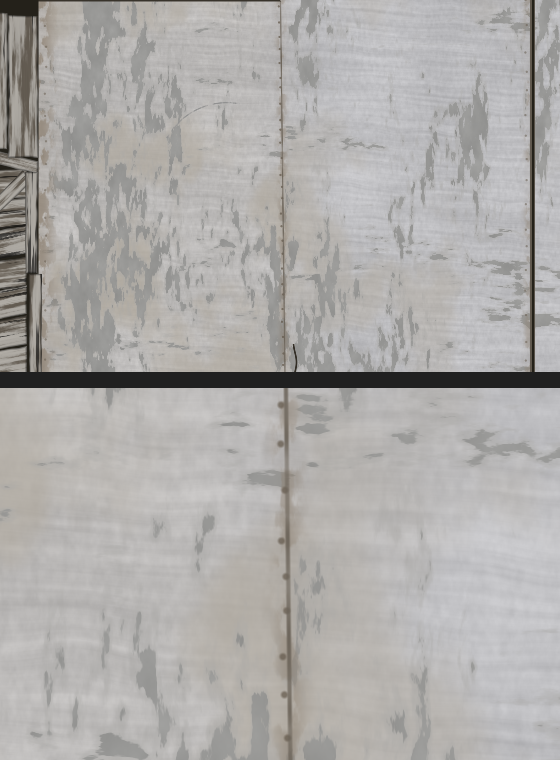
Top: the whole. Bottom: its middle third, enlarged.
Reproduce this texture procedurally as a WebGL 1 fragment shader.

```glsl
precision highp float;
// Weathered painted metal panels with flaking grey patches beside old wooden planks.
uniform vec2 u_resolution;

float hash(vec2 p) {
  vec3 q = fract(vec3(p.xyx) * 0.1031);
  q += dot(q, q.yzx + 33.33);
  return fract((q.x + q.y) * q.z);
}

float noise(vec2 p) {
  vec2 i = floor(p), f = fract(p);
  f = f * f * (3.0 - 2.0 * f);
  return mix(mix(hash(i), hash(i + vec2(1, 0)), f.x),
             mix(hash(i + vec2(0, 1)), hash(i + vec2(1, 1)), f.x), f.y);
}

float fbm(vec2 p) {
  float sum = 0.0, amp = 0.516;
  for (int i = 0; i < 5; i++) {
    sum += amp * noise(p);
    p = p * 2.03 + 17.3;
    amp *= 0.5;
  }
  return sum;
}

float bell(float x, float width) { return exp(-x * x / (width * width)); }

float line(float x, float halfWidth) {
  return 1.0 - smoothstep(halfWidth - 0.001, halfWidth + 0.0015, abs(x));
}

// Column of small nail heads at horizontal distance dx
float nails(float dx, float y, float spacing) {
  float row = floor(y / spacing);
  float dy = (fract(y / spacing) - 0.3 - 0.4 * hash(vec2(row, 4.0))) * spacing;
  float r = length(vec2(dx + 0.005 * (hash(vec2(row, 9.0)) - 0.5), dy));
  return 1.0 - smoothstep(0.0015, 0.0045, r);
}

// Lays a plank over the colour; q.x runs along the grain
vec3 plank(vec3 under, vec2 q, vec2 lo, vec2 hi, float seed) {
  vec2 b = abs(q - 0.5 * (lo + hi)) - 0.5 * (hi - lo);
  float d = max(b.x, b.y) + 0.003 * (noise(q * 40.0 + seed) - 0.5);
  float grain = fbm(q * vec2(7, 110) + seed);
  float paint = smoothstep(0.36, 0.56, 0.6 * grain + 0.4 * fbm(q * vec2(14, 40) + seed * 3.0));
  vec3 col = mix(vec3(0.40, 0.37, 0.33), vec3(0.65, 0.635, 0.61), paint);
  col *= 0.9 + 0.2 * grain;
  col *= 1.0 - 0.6 * smoothstep(0.64, 0.74, fbm(q * vec2(4, 90) + seed * 5.0));
  col *= 1.0 - 0.45 * smoothstep(-0.006, 0.0, d);
  return mix(under, col, 1.0 - smoothstep(-0.0015, 0.0015, d));
}

vec3 panels(vec2 p, float seam) {
  float left = 1.0 - smoothstep(0.65, 0.9, p.x);
  vec2 w = p + 0.012 * (vec2(noise(p * 14.0), noise(p * 14.0 + 50.0)) - 0.5);

  // Chalky paint with horizontal brush strokes and warm stains
  vec3 col = mix(vec3(0.738, 0.738, 0.75), vec3(0.735, 0.727, 0.722), left);
  col += 0.11 * (fbm(p * vec2(5, 6)) - 0.5);
  col += 0.10 * (fbm(vec2(w.x * 5.0, w.y * 130.0 + w.x * 9.0)) - 0.5);
  col += 0.07 * (fbm(p * vec2(150, 90)) - 0.5);
  float stain = smoothstep(0.47, 0.72, fbm(w * vec2(6, 5) + 31.0));
  stain *= 0.35 + 0.35 * left + 0.3 * bell(p.y - 0.3, 0.2);
  col = mix(col, vec3(0.68, 0.65, 0.60), stain * 0.75);

  // Wear: tall drips above, wide scrapes below, both broken into flakes
  float drips = fbm(w * vec2(11, 3.2) + 5.0) + 0.15 * bell(p.x - 0.22, 0.07)
    + 0.16 * bell(p.x - 1.28, 0.035) * bell(p.y - 0.64, 0.2)
    + 0.10 * bell(p.x - 0.88, 0.07) * bell(p.y - 0.72, 0.13)
    + 0.10 * smoothstep(1.42, 1.45, p.x) * smoothstep(0.6, 0.9, p.y);
  float scrapes = fbm(w * vec2(3.5, 15) + 70.0) - 0.10
    + 0.19 * bell(p.y - 0.27, 0.11) * (0.6 + 0.4 * left);
  float vertical = fbm(w * vec2(75, 24));
  float horizontal = fbm(w * vec2(28, 85) + 12.0);
  float flakes = mix(vertical, horizontal, smoothstep(-0.08, 0.12, scrapes - drips));
  float wear = max(drips, scrapes) + 0.8 * flakes;
  col = mix(col, vec3(0.665, 0.66, 0.65), 0.45 * smoothstep(0.92, 1.08, wear));
  vec3 bare = vec3(0.585, 0.585, 0.578) + 0.10 * (fbm(p * vec2(40, 25) + 8.0) - 0.5);
  col = mix(col, bare, 0.92 * smoothstep(1.07, 1.13, wear));

  // Rust along the edges, and one curved scratch
  float edge = max(bell(p.x - 0.11, 0.035), 0.7 * bell(p.x - seam, 0.014));
  edge = max(edge, 0.6 * bell(p.x - 1.42, 0.012));
  float rust = smoothstep(0.47, 0.62, fbm(p * vec2(50, 26) + 90.0));
  col = mix(col, vec3(0.55, 0.50, 0.44), edge * (0.15 + 0.6 * rust));
  float scratch = line(length(p - vec2(0.61, 0.54)) - 0.184, 0.0015) * step(0.63, p.y);
  col = mix(col, vec3(0.57), scratch * step(p.x, 0.67) * smoothstep(0.35, 0.6, vertical));

  // Nails, seam, open gap, split and shaded top edge
  float heads = max(nails(p.x - seam + 0.004, p.y, 0.037), 0.7 * nails(p.x - 0.122, p.y, 0.065));
  heads = max(heads, 0.7 * nails(p.x - 1.414, p.y, 0.06));
  col = mix(col, vec3(0.40, 0.36, 0.31), 0.75 * heads);
  col = mix(col, vec3(0.42, 0.39, 0.35), line(p.x - seam, 0.0016) * (0.5 + 0.5 * noise(p * 45.0)));
  col = mix(col, vec3(0.38, 0.35, 0.31), line(p.x - 1.431, 0.0065));
  col = mix(col, vec3(0.14, 0.13, 0.10), line(p.x - 1.433, 0.003));
  float split = line(p.x - 0.793 - 0.004 * sin(p.y * 60.0), 0.002) * step(p.y, 0.075);
  col = mix(col, vec3(0.20, 0.18, 0.15), split);
  return mix(col, vec3(0.22, 0.20, 0.17), smoothstep(0.994, 0.998, p.y) * step(p.x, seam));
}

void main() {
  vec2 p = gl_FragCoord.xy / u_resolution.y;
  vec3 col = panels(p, 0.766 - 0.012 * p.y);

  // Wooden wall: stacked boards, brace, rail and posts
  col = mix(vec3(0.14, 0.13, 0.10), col, smoothstep(0.102, 0.105, p.x));
  for (int i = 0; i < 7; i++) {
    float k = float(i), y = k * 0.081 - 0.02;
    vec2 q = p - vec2(0.0, p.x * 0.3 * (hash(vec2(k, 2.0)) - 0.3));
    col = plank(col, q, vec2(-0.1, y), vec2(0.072, y + 0.077), k * 7.1 + 3.0);
  }
  vec2 brace = mat2(0.707, -0.707, 0.707, 0.707) * (p - vec2(0.0, 0.455));
  col = plank(col, brace, vec2(-0.05, -0.018), vec2(0.105, 0.018), 41.0);
  col = plank(col, p + vec2(0.0, p.x * 0.25), vec2(-0.1, 0.557), vec2(0.102, 0.592), 52.0);
  col = plank(col, p.yx, vec2(0.265, 0.068), vec2(0.537, 0.101), 63.0);
  col = plank(col, p.yx, vec2(-0.1, 0.078), vec2(0.263, 0.112), 74.0);
  col = plank(col, p.yx, vec2(0.598, -0.1), vec2(0.965, 0.020), 85.0);
  col = plank(col, p.yx, vec2(0.577, 0.022), vec2(0.958, 0.102), 96.0);
  gl_FragColor = vec4(clamp(col, 0.0, 1.0), 1.0);
}
```
